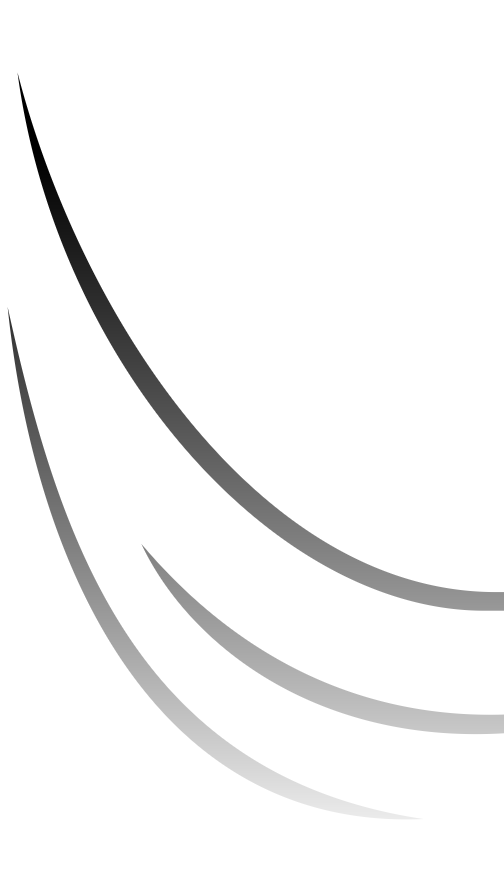
This background is drawn by a WebGL 2 fragment shader. Its source:

```glsl
#version 300 es
precision highp float;
// Three tapering swooshes on white, fading from black to light gray downwards.

uniform vec2 u_resolution;
out vec4 fragColor;

vec2 bezier(vec2 a, vec2 b, vec2 c, vec2 d, float t) {
    float s = 1.0 - t;
    return s * s * s * a + 3.0 * s * s * t * b + 3.0 * s * t * t * c + t * t * t * d;
}

vec2 bezierTangent(vec2 a, vec2 b, vec2 c, vec2 d, float t) {
    float s = 1.0 - t;
    return normalize(s * s * (b - a) + 2.0 * s * t * (c - b) + t * t * (d - c));
}

// Soft coverage of the side above a curve whose x grows steadily;
// past its ends the curve continues along its tangent.
float above(vec2 p, vec2 a, vec2 b, vec2 c, vec2 d) {
    float low = 0.0, high = 1.0;
    for (int i = 0; i < 18; i++) {
        float mid = 0.5 * (low + high);
        if (bezier(a, b, c, d, mid).x < p.x) low = mid;
        else high = mid;
    }
    float t = 0.5 * (low + high);
    vec2 tangent = bezierTangent(a, b, c, d, t);
    float dist = dot(p - bezier(a, b, c, d, t), vec2(-tangent.y, tangent.x));
    return clamp(0.5 + dist * u_resolution.y, 0.0, 1.0);
}

// Band between an outer (b, c, d) and an inner (e, f, g) curve sharing one tip.
float swoosh(vec2 p, vec2 tip, vec2 b, vec2 c, vec2 d, vec2 e, vec2 f, vec2 g) {
    return max(0.0, above(p, tip, b, c, d) - above(p, tip, e, f, g));
}

void main() {
    // Canvas height is one unit
    vec2 p = gl_FragCoord.xy / u_resolution.y;

    float upper = swoosh(p, vec2(0.0195, 0.9193),
        vec2(0.0625, 0.5964), vec2(0.3047, 0.3184), vec2(0.5404, 0.3184),
        vec2(0.0911, 0.6419), vec2(0.2930, 0.3392), vec2(0.5534, 0.3392));
    float left = swoosh(p, vec2(0.0085, 0.6576),
        vec2(0.0391, 0.3620), vec2(0.1758, 0.0729), vec2(0.4727, 0.0859),
        vec2(0.0651, 0.4010), vec2(0.1497, 0.1341), vec2(0.4727, 0.0859));
    float lower = swoosh(p, vec2(0.1576, 0.3932),
        vec2(0.2109, 0.2799), vec2(0.3542, 0.1693), vec2(0.5625, 0.1816),
        vec2(0.2279, 0.3099), vec2(0.3581, 0.1966), vec2(0.5625, 0.2025));

    // One vertical ramp shades all the swooshes
    float fall = clamp((0.83 - p.y) / 0.742, 0.0, 1.0);
    float gray = fall * (0.75 + 0.17 * fall);

    float ink = max(upper, max(left, lower));
    fragColor = vec4(vec3(mix(1.0, gray, ink)), 1.0);
}
```
